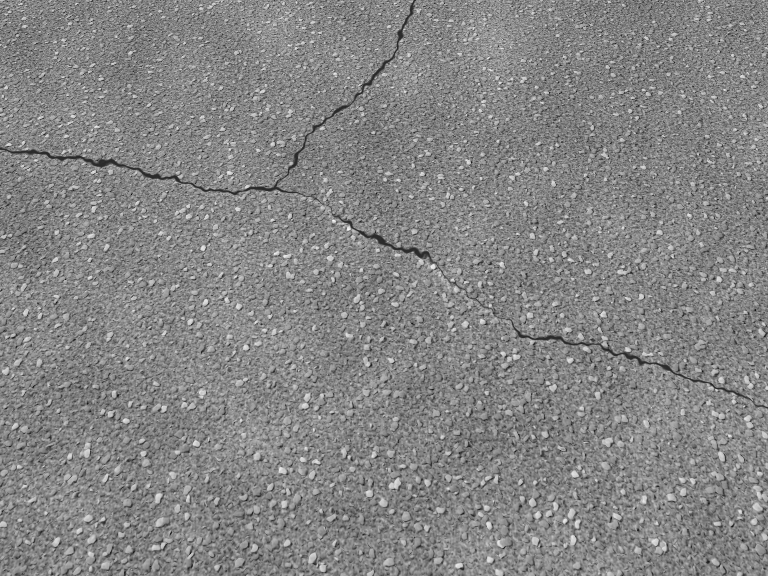
A Shadertoy shader for this texture:

```glsl
// Weathered grey asphalt seen at a slant, split by a forked crack.
// Fine grit and sparse pale stones, lit from the upper left, lie on a noisy
// binder in perspective; the crack is a pair of noise-bent polylines.

const float HORIZON = 2.2;          // height of the vanishing line
const float FORESHORTEN = 1.9;      // vertical stretch of the ground plane
const float STONE_SCALE = 122.0;    // stone cells per unit of ground
const float GRIT_SCALE = 2.1;       // grit cells per stone cell
const float STONE_LEAN = 0.75;      // favoured angle of the long axis
const vec2 LIGHT_DIR = vec2(-0.80, 0.60);
const float SHADOW_REACH = 0.19;
const float SHADOW_DEPTH = 0.22;
const float BINDER_TONE = 0.53;
const float CRACK_TONE = 0.15;
const float CRACK_HALF_WIDTH = 0.0028;

const vec2 MAIN_CRACK[12] = vec2[12](
    vec2(-0.02, 0.742), vec2(0.18, 0.720), vec2(0.28, 0.693), vec2(0.39, 0.668),
    vec2(0.48, 0.673), vec2(0.54, 0.658), vec2(0.64, 0.587), vec2(0.72, 0.564),
    vec2(0.90, 0.420), vec2(0.98, 0.412), vec2(1.13, 0.370), vec2(1.36, 0.285));
const vec2 BRANCH[5] = vec2[5](
    vec2(0.475, 0.672), vec2(0.547, 0.774), vec2(0.616, 0.832),
    vec2(0.685, 0.910), vec2(0.728, 1.02));

vec2 hash2(vec2 p) {
    vec3 h = fract(p.xyx * vec3(0.1031, 0.1030, 0.0973));
    h += dot(h, h.yzx + 33.33);
    return fract((h.xx + h.yz) * h.zy);
}

float gradientNoise(vec2 p) {
    vec2 cell = floor(p), f = fract(p), e = vec2(0.0, 1.0);
    vec2 u = f * f * f * (f * (f * 6.0 - 15.0) + 10.0);
    float a = dot(hash2(cell) * 2.0 - 1.0, f);
    float b = dot(hash2(cell + e.yx) * 2.0 - 1.0, f - e.yx);
    float c = dot(hash2(cell + e.xy) * 2.0 - 1.0, f - e.xy);
    float d = dot(hash2(cell + e.yy) * 2.0 - 1.0, f - e.yy);
    return mix(mix(a, b, u.x), mix(c, d, u.x), u.y);
}

vec2 noisePair(vec2 p) {
    return vec2(gradientNoise(p), gradientNoise(p + 51.0));
}

// Distance to a stone outline, between an ellipse and a box.
float stoneDistance(vec2 offset, vec2 axis, float stretch, float radius) {
    vec2 o = vec2(dot(offset, axis), dot(offset, vec2(-axis.y, axis.x)));
    o = abs(o * vec2(1.0 / stretch, stretch));
    return mix(length(o), max(o.x, o.y) * 1.1, 0.3) - radius;
}

// Lays one layer of scattered stones and their shadows over a tone.
float layStones(float ground, vec2 q, float soft, vec2 radii, vec2 tones) {
    float cover = 0.0, shade = 0.0, tone = ground;
    for (int k = 0; k < 9; k++) {
        vec2 cell = floor(q) + vec2(k % 3 - 1, k / 3 - 1);
        vec2 kind = hash2(cell + 71.7), turn = hash2(cell + 193.1);
        vec2 offset = q - cell - hash2(cell);
        float radius = mix(radii.x, radii.y, kind.x);
        float angle = STONE_LEAN + (turn.x - 0.5) * 2.4;
        vec2 axis = vec2(cos(angle), sin(angle));
        float stretch = mix(1.0, 1.35, turn.y);
        float body = stoneDistance(offset, axis, stretch, radius);
        float shadow = stoneDistance(offset + LIGHT_DIR * SHADOW_REACH, axis, stretch, radius);
        float mask = 1.0 - smoothstep(-soft, soft, body);
        float facet = clamp(dot(offset, LIGHT_DIR) / max(radius, 0.05), -1.0, 1.0);
        float face = mix(tones.x, tones.y, pow(kind.y, 1.4)) + 0.08 * facet;
        tone = mix(tone, face, mask);
        cover = max(cover, mask);
        shade = max(shade, 1.0 - smoothstep(-soft, soft, shadow));
    }
    return tone - SHADOW_DEPTH * shade * (1.0 - cover);
}

float segmentDistance(vec2 p, vec2 a, vec2 b) {
    vec2 ab = b - a;
    return length(p - a - ab * clamp(dot(p - a, ab) / dot(ab, ab), 0.0, 1.0));
}

// Distances to the main crack (x) and to its branch (y).
vec2 crackDistance(vec2 p) {
    vec2 d = vec2(9.0);
    for (int i = 0; i < 11; i++) d.x = min(d.x, segmentDistance(p, MAIN_CRACK[i], MAIN_CRACK[i + 1]));
    for (int i = 0; i < 4; i++) d.y = min(d.y, segmentDistance(p, BRANCH[i], BRANCH[i + 1]));
    return d;
}

float band(float x, float start, float end) {
    return smoothstep(start - 0.03, start + 0.03, x) * (1.0 - smoothstep(end - 0.03, end + 0.03, x));
}

void mainImage(out vec4 fragColor, in vec2 fragCoord) {
    vec2 p = fragCoord / iResolution.y;
    float depth = HORIZON - p.y;
    vec2 q = vec2(p.x - 0.667, FORESHORTEN) * STONE_SCALE / depth;
    float soft = 0.03 + 0.6 * STONE_SCALE / (depth * iResolution.y);
    // Binder with fine grain and broad stains
    float grain = 0.17 * gradientNoise(q * 2.3) + 0.15 * gradientNoise(q * 4.3 + 37.0);
    float stain = 0.08 * gradientNoise(p * vec2(3.0, 4.5) + 5.3) + 0.07 * gradientNoise(p * 11.0);
    // Grit, then sparse larger stones with chipped outlines
    vec2 chipped = q + 0.30 * noisePair(q * 1.7);
    vec2 gritPoint = mat2(0.8, 0.6, -0.6, 0.8) * chipped * GRIT_SCALE;
    float tone = layStones(BINDER_TONE + grain, gritPoint, soft * GRIT_SCALE, vec2(-0.1, 0.40), vec2(0.44, 0.68));
    tone = layStones(tone, chipped, soft, vec2(-0.16, 0.40), vec2(0.56, 0.82));
    tone += stain + 0.5 * grain;
    // Crack: ragged path, opening that closes in places, pale lower lip
    vec2 path = p + 0.014 * noisePair(p * 21.0) + 0.010 * noisePair(p * 65.0);
    float closed = max(band(p.x, 0.51, 0.60), band(p.x, 0.74, 0.89));
    float ragged = 0.9 + 0.9 * gradientNoise(p * 24.0 + 9.0) + 0.8 * gradientNoise(p * 80.0);
    vec2 opening = CRACK_HALF_WIDTH * ragged * vec2(1.0 - 0.8 * closed, 0.8);
    opening.x *= 1.0 - 0.3 * smoothstep(1.08, 1.2, p.x);
    float edge = 0.0008 + 0.6 / iResolution.y;
    vec2 dark = 1.0 - smoothstep(-edge, edge, crackDistance(path) - opening);
    float lip = 1.0 - smoothstep(0.001, 0.006, crackDistance(path + vec2(0.002, 0.006)).x);
    tone = mix(tone + lip * mix(0.04, 0.11, closed), CRACK_TONE, 0.95 * max(dark.x, dark.y));
    fragColor = vec4(vec3(clamp(tone, 0.0, 1.0)), 1.0);
}
```
